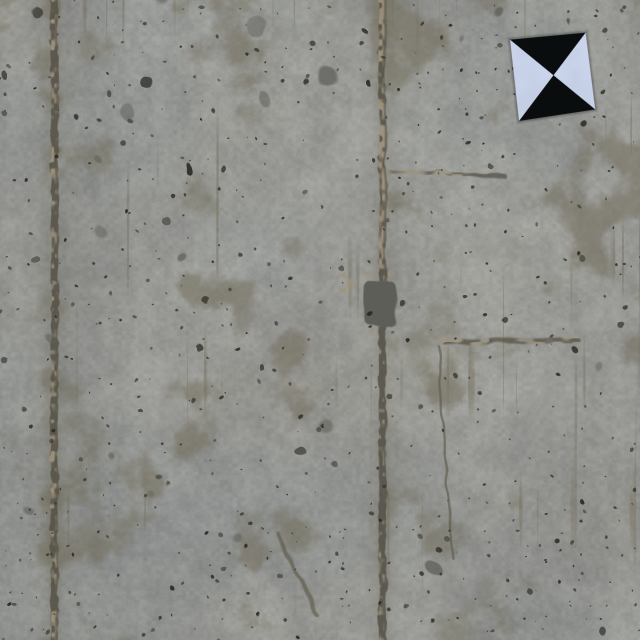
Write a Shadertoy shader that draws this texture.

```glsl
// Weathered concrete wall: cloudy grey cement with vertical streaks, air pores,
// two rough formwork seams, scratches, repair stains and a survey target.
// Layers of value noise, jittered ellipses and segment distances are blended in order.
#define SEAM_LEFT 0.085
#define SEAM_RIGHT 0.598
#define SEAM_WIDTH 0.0062
#define PORE_SOFTNESS 0.0013
#define SMALL_PORE 0.0030
#define LARGE_PORE 0.0085
#define CLOUD_CONTRAST 1.0
#define GRAIN 0.045

const vec3 PALE = vec3(0.625, 0.630, 0.612);
const vec3 GREY = vec3(0.525, 0.530, 0.520);
const vec3 OCHRE = vec3(0.45, 0.43, 0.36);
const vec3 SAND = vec3(0.62, 0.57, 0.48);
const vec3 DIRT = vec3(0.33, 0.32, 0.28);
const vec3 PATCH_GREY = vec3(0.37, 0.37, 0.35);
const vec3 HOLE = vec3(0.13, 0.13, 0.11);
const vec3 INK = vec3(0.04, 0.05, 0.055);
const vec3 PAPER = vec3(0.78, 0.82, 0.91);

float hash(vec2 p) {
    return fract(sin(dot(p, vec2(127.1, 311.7))) * 43758.545);
}

float noise(vec2 p) {
    vec2 i = floor(p), f = fract(p);
    f = f * f * (3.0 - 2.0 * f);
    return mix(mix(hash(i), hash(i + vec2(1, 0)), f.x),
               mix(hash(i + vec2(0, 1)), hash(i + vec2(1, 1)), f.x), f.y);
}

float fbm(vec2 p) {
    float sum = 0.0, amp = 0.5;
    for (int i = 0; i < 5; i++) {
        sum += amp * noise(p);
        p = mat2(1.6, 1.2, -1.2, 1.6) * p + 7.3;
        amp *= 0.5;
    }
    return sum;
}

// Coverage of randomly turned, ragged ellipses, one per occupied cell
float spots(vec2 uv, float cells, float density, float size, float soft, float seed) {
    float cover = 0.0;
    vec2 home = floor(uv * cells);
    for (int k = 0; k < 9; k++) {
        vec2 id = home + vec2(k % 3 - 1, k / 3 - 1);
        vec2 key = id + seed;
        if (hash(key) > density) continue;
        vec2 d = uv - (id + vec2(hash(key + 17.3), hash(key + 41.9))) / cells;
        float turn = 3.14 * hash(key + 5.7), h = hash(key + 63.1);
        d = mat2(cos(turn), sin(turn), -sin(turn), cos(turn)) * d;
        d.x *= 1.0 + 0.8 * hash(key + 29.0);
        float radius = size * (0.4 + 0.8 * h * h);
        float edge = length(d) - radius * (0.65 + 0.7 * noise(uv * 0.9 / size + seed));
        cover = max(cover, (1.0 - smoothstep(-soft, soft, edge)) * mix(0.5, 1.0, hash(key + 83.0)));
    }
    return cover;
}

float segment(vec2 p, vec2 a, vec2 b) {
    vec2 ab = b - a;
    return length(p - a - ab * clamp(dot(p - a, ab) / dot(ab, ab), 0.0, 1.0));
}

float scratch(vec2 p, vec2 a, vec2 b, float width) {
    return 1.0 - smoothstep(width * 0.3, width + 0.001, segment(p, a, b));
}

float cross2(vec2 a, vec2 b) { return a.x * b.y - a.y * b.x; }

// Signed distance to the line a-b, positive on its left
float side(vec2 p, vec2 a, vec2 b) { return cross2(normalize(b - a), p - a); }

vec3 addSeam(vec3 col, vec2 uv, float x, float ridge) {
    float d = uv.x - x + 0.004 * (noise(vec2(uv.y * 35.0, x * 90.0)) - 0.5);
    float halo = exp(-abs(d) / 0.013) * (0.3 + 0.5 * noise(vec2(x * 50.0, uv.y * 8.0)));
    col = mix(col, OCHRE * 0.9, halo * 0.75);
    float width = SEAM_WIDTH * (0.65 + 0.6 * noise(uv * vec2(90, 110)));
    float body = 1.0 - smoothstep(width - 0.0015, width + 0.0015, abs(d));
    float grit = smoothstep(0.4, 0.75, noise(uv * vec2(170, 120)) * 0.7 + ridge * 0.25);
    vec3 fill = mix(DIRT, SAND, grit * (1.0 - smoothstep(0.0, 0.004, d) * 0.7));
    return mix(col, fill, body * 0.85);
}

vec3 addTarget(vec3 col, vec2 uv, float px) {
    vec2 tl = vec2(0.797, 0.938), tr = vec2(0.915, 0.949);
    vec2 br = vec2(0.930, 0.829), bl = vec2(0.811, 0.811);
    float inside = min(min(side(uv, bl, br), side(uv, br, tr)), min(side(uv, tr, tl), side(uv, tl, bl)));
    float fall = side(uv, tl, br), rise = side(uv, bl, tr);
    float wedge = max(min(fall, rise), min(-fall, -rise));
    vec3 face = mix(PAPER * (0.98 + 0.04 * noise(uv * 60.0)), INK, smoothstep(-px, px, wedge));
    col *= 1.0 - 0.25 * smoothstep(-0.006, 0.0, inside);
    return mix(col, face, smoothstep(-px, px, inside));
}

void mainImage(out vec4 fragColor, in vec2 fragCoord) {
    vec2 uv = fragCoord / iResolution.xy;
    float px = max(0.001, 0.75 / iResolution.y);
    vec2 warp = uv + 0.006 * (vec2(noise(uv * 45.0), noise(uv * 45.0 + 9.0)) - 0.5);

    // Cement clouds, vertical streaks and fine grain
    float cloud = fbm(uv * vec2(8, 5) + 3.0) * 0.6 + fbm(uv * 28.0) * 0.4;
    float streak = noise(uv * vec2(70, 4)) - 0.5;
    float tone = 0.58 + CLOUD_CONTRAST * (1.9 * (cloud - 0.48) + 0.16 * streak);
    vec3 col = mix(GREY, PALE, clamp(tone, -0.4, 1.15));
    col += (fbm(uv * 150.0) - 0.48) * GRAIN * 2.0;
    col += vec3(-0.012, 0.0, 0.012) * (noise(uv * 5.0 + 20.0) - 0.4);

    // Ochre blotches and hairline drag marks
    float blotch = smoothstep(0.56, 0.76, fbm(uv * 13.0 + 31.0));
    col = mix(col, OCHRE, blotch * 0.55);
    float hair = smoothstep(0.82, 0.96, noise(uv * vec2(150, 5) + 11.0));
    col = mix(col, OCHRE, hair * 0.45 * smoothstep(0.4, 0.7, noise(uv * 6.0 + 4.0)));

    // Ledges and scratches
    float ledge = max(scratch(warp, vec2(0.61, 0.733), vec2(0.79, 0.724), 0.004),
                      scratch(warp, vec2(0.69, 0.467), vec2(0.905, 0.468), 0.006));
    vec3 ledgeTone = mix(DIRT, SAND, smoothstep(0.3, 0.7, noise(uv * vec2(70, 160))));
    col = mix(col, ledgeTone, ledge * 0.75);
    float marks = max(scratch(warp, vec2(0.435, 0.165), vec2(0.495, 0.04), 0.004),
                      scratch(warp, vec2(0.685, 0.46), vec2(0.706, 0.13), 0.002));
    col = mix(col, OCHRE * 0.85, marks * 0.7);

    // Seams, with a raised ridge on the upper right one
    col = addSeam(col, uv, SEAM_LEFT, 0.45);
    col = addSeam(col, uv, SEAM_RIGHT, smoothstep(0.54, 0.58, uv.y));

    // Mortar repair beside the right seam, then scattered stains
    vec2 repair = abs(warp - vec2(0.594, 0.525)) - vec2(0.016, 0.026);
    float repairEdge = length(max(repair, 0.0)) - 0.009;
    float chips = 1.0 - smoothstep(0.010, 0.022, segment(warp, vec2(0.54, 0.56), vec2(0.60, 0.563)));
    col = mix(col, SAND, chips * smoothstep(0.35, 0.6, noise(uv * 75.0)) * 0.8);
    col = mix(col, PATCH_GREY, 1.0 - smoothstep(-0.002, 0.002, repairEdge));
    col = mix(col, PATCH_GREY, 0.8 * spots(uv, 9.0, 0.24, 0.015, 0.003, 12.0));

    // Air pores, crowded where the density noise is high
    float crowd = 0.3 + 0.6 * noise(floor(uv * 5.0) + 2.0);
    float pores = spots(uv, 30.0, 0.65 * crowd + 0.1, SMALL_PORE, PORE_SOFTNESS, 3.0);
    pores = max(pores, spots(uv, 24.0, 0.3, SMALL_PORE * 1.5, PORE_SOFTNESS, 57.0));
    pores = max(pores, spots(uv, 9.0, 0.4, LARGE_PORE, PORE_SOFTNESS, 91.0));
    col = mix(col, HOLE, pores * 0.85);

    fragColor = vec4(addTarget(col, uv, px), 1.0);
}
```
